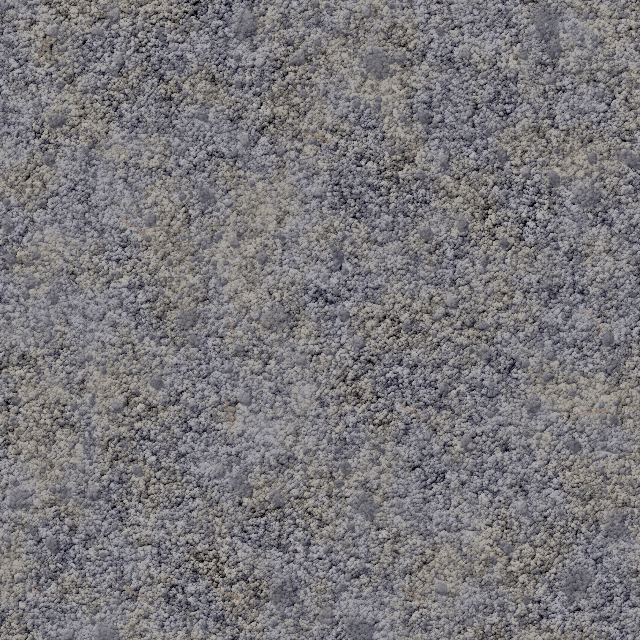
Reproduce this texture procedurally as a three.js fragment shader.

```glsl
// Dry gravelly ground: dusty grey soil with crumbs, pebbles and a few straws.
// Cellular noise at three sizes gives the lit crumbs, layered sines the broad
// patches, and jittered grids scatter stones with shadows to the lower right.
varying vec2 vUv;

const vec2 LIGHT = vec2(-0.5, 0.86);

vec2 hash2(vec2 p) {
  vec3 q = fract(p.xyx * vec3(0.1031, 0.1030, 0.0973));
  q += dot(q, q.yzx + 33.33);
  return fract((q.xx + q.yz) * q.zy);
}

mat2 turn(float a) {
  return mat2(cos(a), sin(a), -sin(a), cos(a));
}

// Layered, folded sines, roughly -1 to 1
float patches(vec2 p) {
  float sum = 0.0, amp = 0.5;
  for (int i = 0; i < 5; i++) {
    p = turn(0.65) * p * 1.7 + 1.3;
    sum += amp * sin(p.x + 1.5 * sin(p.y)) * sin(p.y + 1.3 * sin(p.x * 0.7));
    amp *= 0.7;
  }
  return sum;
}

// Cellular crumbs: brightness from facing the light, own tone and dark gaps
float crumbs(vec2 p) {
  p += 0.2 * sin(p.yx * 2.3);
  vec2 cell = floor(p), nearest = vec2(0.0);
  float best = 8.0, tone = 0.0;
  for (int j = -1; j <= 1; j++)
  for (int i = -1; i <= 1; i++) {
    vec2 c = cell + vec2(i, j);
    vec2 q = p - c - hash2(c);
    if (dot(q, q) < best) {
      best = dot(q, q);
      nearest = q;
      tone = hash2(c + 71.0).x - 0.5;
    }
  }
  return 0.5 * dot(nearest, LIGHT) + 0.5 * tone - 0.9 * max(sqrt(best) - 0.35, 0.0);
}

// Coverage of an uneven, stretched stone
float stoneMask(vec2 q, float radius, float seed) {
  q = turn(seed * 6.28) * q * vec2(1.0, 1.35) / radius;
  float d = length(q) + 0.16 * sin(q.x * 4.0 + seed * 40.0) * sin(q.y * 3.5 + seed * 70.0);
  return 1.0 - smoothstep(0.75, 1.05, d);
}

// Lays a jittered grid of stones and their shadows over the ground
vec3 scatterStones(vec3 ground, float scale, float share, float opacity, float grain) {
  vec2 p = vUv * scale, cell = floor(p);
  for (int j = -1; j <= 1; j++)
  for (int i = -1; i <= 1; i++) {
    vec2 c = cell + vec2(i, j);
    vec2 place = hash2(c + scale), kind = hash2(c + scale + 37.0);
    if (kind.x > share) continue;
    vec2 q = p - c - 0.2 - 0.6 * place;
    float radius = mix(0.18, 0.42, fract(kind.y * 7.0));
    float shadow = stoneMask(q + LIGHT * radius * 0.5, radius, kind.y);
    float body = stoneMask(q, radius, kind.y);
    vec3 tint = mix(vec3(0.42, 0.42, 0.45), vec3(0.63, 0.62, 0.63), fract(kind.y * 13.0));
    tint += 0.1 * dot(q, LIGHT) / radius + 0.5 * grain;
    ground = mix(ground, vec3(0.23, 0.23, 0.29), 0.8 * opacity * shadow);
    ground = mix(ground, tint, opacity * body);
  }
  return ground;
}

// Thin straws, one at most in each wide cell
float straws(vec2 p) {
  vec2 c = floor(p), h = hash2(c + 5.0);
  vec2 q = turn(h.x * 6.28) * (fract(p) - 0.5);
  q.y += 0.6 * q.x * q.x;
  float across = 1.0 - smoothstep(0.004, 0.014, abs(q.y));
  float along = 1.0 - smoothstep(0.12, 0.2, abs(q.x));
  return across * along * step(h.y, 0.3);
}

void main() {
  float broad = patches(vUv * 5.0);
  float middle = patches(vUv * 19.0 + 4.0);

  // Crumb relief, stronger where the dust is thin
  float fine = crumbs(vUv * 235.0);
  float relief = 0.34 * fine + 0.30 * crumbs(vUv * 135.0 + 9.0)
               + 0.24 * crumbs(vUv * 68.0 + 23.0);
  float rough = clamp(1.0 - 0.35 * broad - 0.3 * middle, 0.55, 1.5);
  float tone = 0.578 + 0.025 * broad + 0.035 * middle + relief * rough;
  tone -= 0.6 * max(tone - 0.62, 0.0);

  // Warm dust against cool grit, with bluish hollows
  float warmth = smoothstep(-0.6, 0.6, patches(vUv * 11.0 + 2.0) + 0.8 * fine);
  vec3 color = tone + mix(vec3(-0.008, -0.01, 0.022), vec3(0.02, 0.002, -0.026), warmth);
  color.b += 0.03 * (1.0 - smoothstep(0.26, 0.46, tone));

  // Stones from broad, half-buried lumps to small grit
  float grain = 0.34 * fine;
  color = scatterStones(color, 15.0, 0.10, 0.45, grain);
  color = scatterStones(color, 31.0, 0.10, 0.75, grain);
  color = scatterStones(color, 58.0, 0.16, 0.80, grain);
  color = scatterStones(color, 96.0, 0.20, 0.75, grain);

  color = mix(color, vec3(0.60, 0.47, 0.37), 0.6 * straws(vUv * 7.0));
  gl_FragColor = vec4(clamp(color, 0.0, 1.0), 1.0);
}
```
